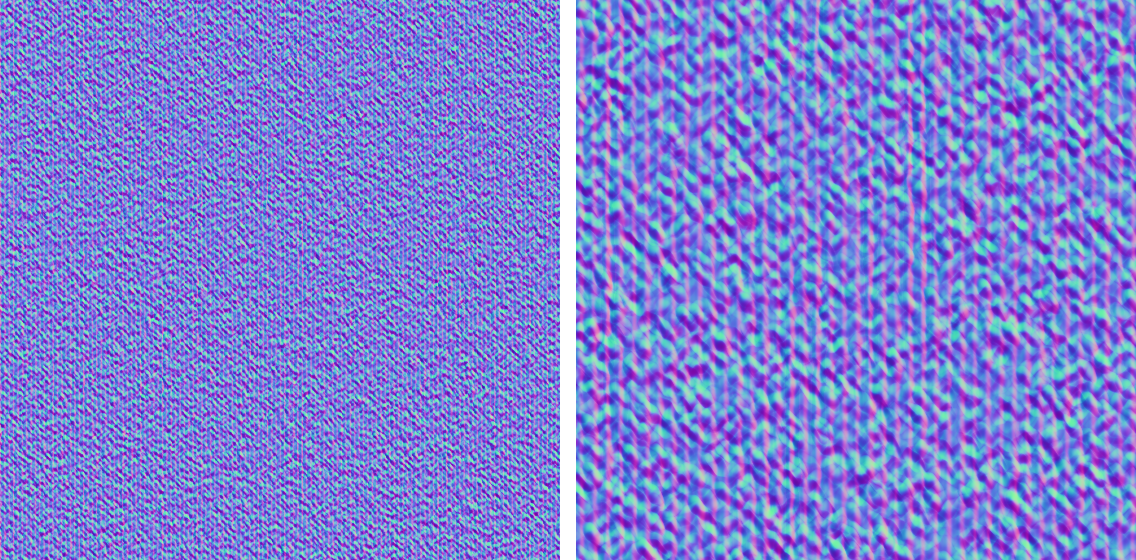
Left: the whole. Right: its middle third, enlarged.
Give the GLSL for this texture map, as a WebGL 2 fragment shader.

```glsl
#version 300 es
precision highp float;
// Normal map of a ribbed twill cloth. Narrow vertical ribs tilt the surface
// sideways, and two crossing layers of sheared cellular stitches tilt it up
// and down. The summed slopes are encoded as a surface normal.

uniform vec2 u_resolution;
out vec4 fragColor;

const float TAU = 6.2831853;
const float RIBS = 128.0;               // ribs across the canvas
const float RIB_PHASE = 0.125;          // shift of the crest within a rib
const float RIB_SLOPE = 0.47;           // sideways tilt of the ribs
const float RIB_WANDER = 0.07;          // slow drift, in rib widths
const float RIB_JITTER = 0.09;          // bend of the ribs around stitches
const vec2 STITCH_GRID = vec2(125.0, 126.0);
const float TWILL_SHEAR = 0.72;         // fall of the main diagonal
const float CROSS_SHEAR = -0.60;        // rise of the crossing diagonal
const float TWILL_WEIGHT = 0.84;
const float CROSS_WEIGHT = 0.50;
const float RIB_STEP = 0.06;            // stitch offset across a rib, in cells
const vec2 STITCH_SHAPE = vec2(1.12, 1.28);
const vec2 STITCH_SLOPE = vec2(0.30, 0.86);
const vec3 FLAT_COLOR = vec3(0.49, 0.495, 0.50);
const vec3 NORMAL_RANGE = vec3(0.50, 0.50, 0.39);

vec3 hash3(vec2 cell) {
    vec3 p = fract(cell.xyx * vec3(0.1031, 0.1030, 0.0973));
    p += dot(p, p.yxz + 33.33);
    return fract((p.xxy + p.yzz) * p.zyx);
}

// Slow, uneven variation from -1 to 1.
float layeredSines(vec2 p) {
    float a = sin(p.x * 11.0 + 2.1 * sin(p.y * 7.0));
    float b = sin(p.y * 19.0 - p.x * 23.0 + 1.7 * a);
    float c = sin(p.x * 47.0 + p.y * 31.0 + 1.3 * b);
    return (a + b + c) / 3.0;
}

// Gradient of a sum of rounded bumps and dents, one in each cell.
vec2 stitchGradient(vec2 p) {
    vec2 home = floor(p);
    vec2 gradient = vec2(0.0);
    for (int j = -1; j <= 1; j++) {
        for (int i = -1; i <= 1; i++) {
            vec2 cell = home + vec2(i, j);
            vec3 random = hash3(cell);
            vec2 offset = (p - cell - random.xy) * STITCH_SHAPE;
            float falloff = max(1.0 - dot(offset, offset), 0.0);
            float relief = 2.0 * random.z - 1.0;
            gradient -= 4.0 * relief * falloff * offset;
        }
    }
    return gradient;
}

// One layer of stitches along a diagonal, stepped where it crosses the ribs.
vec2 diagonalStitches(vec2 uv, float shear, float origin) {
    vec2 weave = vec2(uv.x, uv.y + shear * uv.x) * STITCH_GRID;
    weave.y += RIB_STEP * sin(TAU * (uv.x * RIBS - RIB_PHASE));
    return stitchGradient(weave + origin);
}

// Sideways slope: a short steep face and a long gentle one in each rib.
float ribSlope(float rib, vec2 uv) {
    float phase = TAU * rib;
    float wave = cos(phase) + 0.35 * cos(2.0 * phase);
    float column = floor(rib + 0.5);
    vec3 random = hash3(vec2(column, 71.0));
    // Some ribs stand out along part of their length.
    float stretch = 0.5 + 0.5 * sin(uv.y * (9.0 + 22.0 * random.x) + TAU * random.y);
    float accent = smoothstep(0.6, 1.0, random.z) * stretch;
    float strength = 0.86 + 0.10 * layeredSines(uv * 1.7) + 0.65 * accent;
    return RIB_SLOPE * strength * wave;
}

void main() {
    vec2 uv = gl_FragCoord.xy / u_resolution;

    // Diagonal stitches
    vec2 stitch = TWILL_WEIGHT * diagonalStitches(uv, TWILL_SHEAR, 200.0)
                + CROSS_WEIGHT * diagonalStitches(uv, CROSS_SHEAR, 517.0);

    // Ribs, bent a little by the stitches
    float rib = uv.x * RIBS - RIB_PHASE + RIB_WANDER * layeredSines(uv.yx);
    rib += RIB_JITTER * stitch.x;
    vec2 tilt = -stitch * STITCH_SLOPE;
    tilt.x += ribSlope(rib, uv);

    // Normal to colour
    vec3 normal = normalize(vec3(tilt, 1.0));
    fragColor = vec4(FLAT_COLOR + NORMAL_RANGE * normal, 1.0);
}
```
